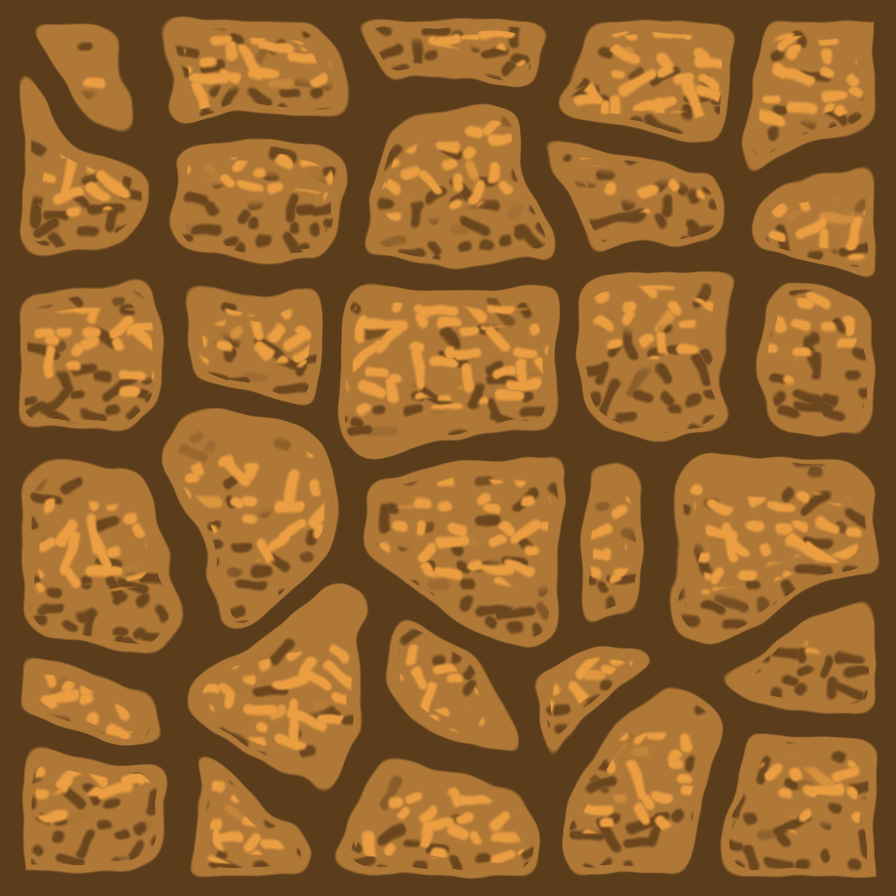
Give the GLSL for this texture, as a three.js fragment shader.

```glsl
// Irregular ochre stones set in dark brown mortar, with bright and dark brush flecks.
varying vec2 vUv;

const vec3 MORTAR = vec3(0.355, 0.238, 0.110);
const vec3 STONE = vec3(0.690, 0.470, 0.215);
const vec3 HIGHLIGHT = vec3(0.920, 0.620, 0.255);
const vec3 SHADOW = vec3(0.425, 0.280, 0.118);

const int COLUMNS = 5;
const int ROWS = 6;
const float HALF_GAP = 0.016;
const float CORNER_ROUNDING = 0.025;

vec2 hash2(vec2 p) {
  p = vec2(dot(p, vec2(127.1, 311.7)), dot(p, vec2(269.5, 183.3)));
  return fract(sin(p) * 43758.5);
}

float cornerGradient(vec2 corner, vec2 offset) {
  return dot(hash2(corner) * 2.0 - 1.0, offset);
}

float gradientNoise(vec2 p) {
  vec2 i = floor(p);
  vec2 f = p - i;
  vec2 u = f * f * f * (f * (f * 6.0 - 15.0) + 10.0);
  vec2 e = vec2(1.0, 0.0);
  float low = mix(cornerGradient(i, f), cornerGradient(i + e, f - e), u.x);
  float high = mix(cornerGradient(i + e.yx, f - e.yx), cornerGradient(i + e.xx, f - e.xx), u.x);
  return mix(low, high, u.y);
}

vec2 warp(vec2 p, float frequency, float amount) {
  vec2 q = p * frequency;
  return p + amount * vec2(gradientNoise(q), gradientNoise(q + 37.0));
}

float smoothMin(float a, float b, float k) {
  float h = max(k - abs(a - b), 0.0) / k;
  return min(a, b) - 0.25 * k * h * h;
}

float segmentDistance(vec2 p, vec2 halfSpan) {
  float t = clamp(dot(p, halfSpan) / dot(halfSpan, halfSpan), -1.0, 1.0);
  return length(p - t * halfSpan);
}

// Stone seed: position in xy, size weight in z
vec3 stoneSeed(int column, int row) {
  vec2 id = vec2(float(column), float(row));
  vec2 position = id + 0.5 + 0.7 * (hash2(id + 3.0) - 0.5);
  return vec3(position / vec2(float(COLUMNS), float(ROWS)), 0.012 * hash2(id + 51.0).x);
}

float weightedDistance(vec2 p, vec3 seed) {
  vec2 d = p - seed.xy;
  return dot(d, d) - seed.z;
}

vec3 nearestSeed(vec2 p) {
  vec3 nearest = vec3(0.0);
  float best = 10.0;
  for (int y = 0; y < ROWS; y++) {
    for (int x = 0; x < COLUMNS; x++) {
      vec3 seed = stoneSeed(x, y);
      float d = weightedDistance(p, seed);
      if (d < best) {
        best = d;
        nearest = seed;
      }
    }
  }
  return nearest;
}

// Rounded distance from p to the cell walls around its seed
float wallDistance(vec2 p, vec3 own, float frame) {
  float wall = frame;
  float ownDistance = weightedDistance(p, own);
  for (int y = 0; y < ROWS; y++) {
    for (int x = 0; x < COLUMNS; x++) {
      vec3 other = stoneSeed(x, y);
      float spacing = distance(other.xy, own.xy);
      if (spacing > 0.001) {
        float d = (weightedDistance(p, other) - ownDistance) / (2.0 * spacing);
        wall = smoothMin(wall, d, CORNER_ROUNDING);
      }
    }
  }
  return wall;
}

// Short soft dashes, mostly level; density sets how many appear
float flecks(vec2 p, vec2 grid, float density, float maxHalfLength, float seed) {
  vec2 cell = floor(p * grid);
  float cover = 0.0;
  for (int y = -1; y <= 1; y++) {
    for (int x = -1; x <= 1; x++) {
      vec2 id = cell + vec2(float(x), float(y));
      vec2 place = hash2(id + seed);
      vec2 traits = hash2(id + seed + 17.3);
      float turn = 2.0 * fract(place.x * 7.0 + place.y * 13.0) - 1.0;
      float angle = 1.6 * turn * abs(turn);
      float halfLength = mix(0.002, maxHalfLength, traits.x * traits.x);
      vec2 centre = (id + 0.5 + 0.8 * (place - 0.5)) / grid;
      float d = segmentDistance(p - centre, halfLength * vec2(cos(angle), sin(angle)));
      float presence = smoothstep(0.0, 0.15, density - traits.y);
      cover = max(cover, presence * (1.0 - smoothstep(0.003, 0.008, d)));
    }
  }
  return cover;
}

void main() {
  // Stone outlines
  vec2 p = warp(warp(vUv, 6.0, 0.06), 17.0, 0.012);
  vec2 toFrame = min(vUv, 1.0 - vUv);
  float frame = min(toFrame.x, toFrame.y) - 0.008 + 0.012 * gradientNoise(vUv * 9.0);
  vec3 seed = nearestSeed(p);
  float depth = wallDistance(p, seed, frame) - HALF_GAP + 0.004 * gradientNoise(vUv * 30.0);

  // Bright flecks gather mid-stone, dark ones sink towards its foot
  float height = (p.y - seed.y) / 0.09;
  float band = 1.0 - smoothstep(0.25, 0.75, abs(height - 0.15));
  float brightDensity = band * smoothstep(0.006, 0.026, depth);
  float darkDensity = mix(0.85, 0.3, smoothstep(-0.5, 0.1, height)) * smoothstep(0.004, 0.012, depth);
  vec2 strokePoint = warp(vUv, 40.0, 0.006);
  float bright = flecks(strokePoint, vec2(33.0, 40.0), brightDensity, 0.021, 5.0);
  float dark = flecks(strokePoint, vec2(36.0, 42.0), darkDensity, 0.017, 91.0);

  // Colour layers
  vec3 color = mix(STONE, SHADOW, dark);
  color = mix(color, HIGHLIGHT, bright);
  color = mix(MORTAR, color, smoothstep(-0.0015, 0.0015, depth));
  gl_FragColor = vec4(color, 1.0);
}
```
